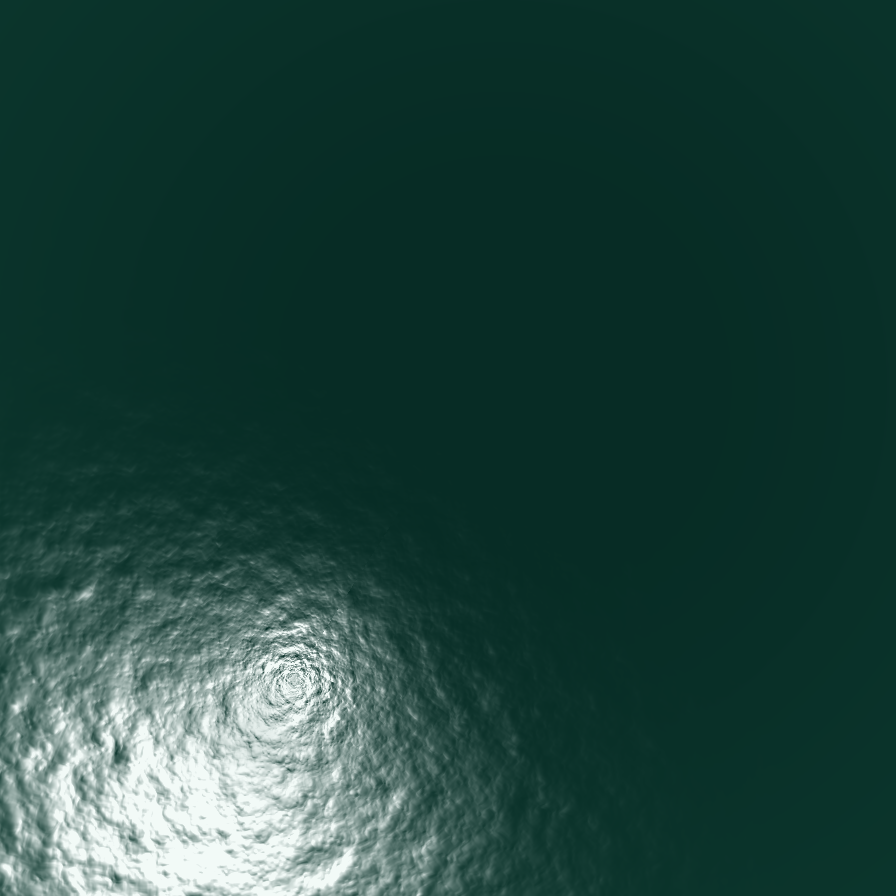
A WebGL 2 fragment shader for this texture:

```glsl
#version 300 es
precision highp float;

#define GLOW_CENTER vec2(0.22, 0.07)
#define GLOW_RADIUS 0.242
#define GLOW_GAIN 1.05
#define POLE vec2(0.33, 0.245)
#define POLE_GAIN 0.5
#define RIPPLE_FREQ 31.0
#define RIPPLE_SLOPE 0.033
#define POLE_SLOPE 0.7
#define RELIEF 8.0
#define DEEP vec3(0.027, 0.172, 0.144)
#define RIM vec3(0.045, 0.212, 0.175)
#define SHINE vec3(0.95, 0.98, 0.97)

uniform vec2 u_resolution;
out vec4 fragColor;

// Integer hash of a lattice cell, 0 to 1
float hash(ivec2 cell) {
    uvec2 v = uvec2(cell + 4096);
    uint h = v.x * 1597334677u ^ v.y * 3812015801u;
    h = (h ^ (h >> 15)) * 2246822519u;
    h = (h ^ (h >> 13)) * 3266489917u;
    return float((h ^ (h >> 16)) & 65535u) / 65535.0;
}

// Analytic slope of smooth value noise
vec2 noiseSlope(vec2 p) {
    ivec2 i = ivec2(floor(p));
    vec2 f = fract(p);
    vec2 u = f * f * f * (f * (f * 6.0 - 15.0) + 10.0);
    vec2 du = 30.0 * f * f * (f - 1.0) * (f - 1.0);
    float a = hash(i);
    float b = hash(i + ivec2(1, 0));
    float c = hash(i + ivec2(0, 1));
    float d = hash(i + ivec2(1, 1));
    float twist = a - b - c + d;
    return du * (vec2(b - a, c - a) + twist * u.yx);
}

// Sum of turned octaves of slope
vec2 rippleSlope(vec2 p) {
    mat2 turn = mat2(0.8, 0.6, -0.6, 0.8);
    mat2 frame = turn;
    vec2 slope = vec2(0.0);
    vec2 warp = vec2(0.0);
    float freq = RIPPLE_FREQ;
    float weight = RIPPLE_SLOPE;
    for (int k = 0; k < 4; k++) {
        vec2 s = noiseSlope(frame * p * freq + warp + float(k) * 17.3) * frame;
        slope += s * weight;
        warp += 0.25 * s;
        frame = turn * frame;
        freq *= 1.9;
        weight *= 0.88;
    }
    return slope;
}

// Ripples on the complex square root plane: finer toward the pole
vec2 poleSlope(vec2 fromPole, vec2 axis) {
    mat2 basis = mat2(-axis, vec2(axis.y, -axis.x));
    vec2 z = fromPole * basis;
    float halfAngle = 0.5 * atan(z.y, z.x);
    vec2 dir = vec2(cos(halfAngle), sin(halfAngle));
    vec2 s = rippleSlope(dir * sqrt(length(z)));
    return basis * (mat2(dir, vec2(-dir.y, dir.x)) * s);
}

void main() {
    vec2 uv = gl_FragCoord.xy / u_resolution;

    // Deep water, lighter toward the corners
    float rim = smoothstep(0.15, 0.85, length(uv - vec2(0.56, 0.57)));
    vec3 color = mix(DEEP, RIM, rim);

    // Highlight offset, tightened beyond the pole
    vec2 axis = normalize(POLE - GLOW_CENTER);
    vec2 offset = uv - GLOW_CENTER;
    offset += axis * max(dot(offset, axis), 0.0) * 0.3;

    // Ripples tilt the reflection in and out of the light
    vec2 fromPole = uv - POLE;
    float poleDist = length(fromPole);
    float nearPole = exp(-pow(poleDist / 0.08, 2.0));
    vec2 slope = poleSlope(fromPole, axis) * (1.0 + POLE_SLOPE * nearPole);
    vec2 tilted = (offset + slope) / GLOW_RADIUS;
    float glow = GLOW_GAIN * exp(-dot(tilted, tilted));

    // Second highlight at the pole, then relief lit in rings around it
    glow += POLE_GAIN * nearPole;
    vec2 outward = fromPole / max(poleDist, 0.01);
    glow *= max(1.0 - RELIEF * dot(slope, outward), 0.0);
    color = mix(color, SHINE, min(glow, 1.0));

    fragColor = vec4(color, 1.0);
}
```
